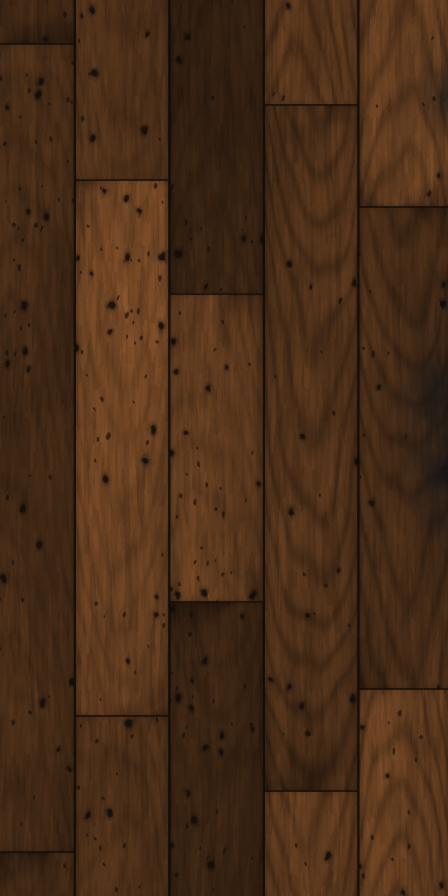
Reproduce this texture procedurally as a WebGL 1 fragment shader.

```glsl
precision highp float;
// Dark walnut floor: five columns of staggered planks with grain, pits and ink-dark stains.

uniform vec2 u_resolution;

float hash(vec2 p) {
  return fract(sin(dot(p, vec2(127.1, 311.7))) * 43758.5);
}

// Cellular noise: x = distance to the nearest point, y = random value of its cell
vec2 cells(vec2 p) {
  vec2 nearest = vec2(9.0, 0.0);
  for (int j = -1; j <= 1; j++) {
    for (int i = -1; i <= 1; i++) {
      vec2 cell = floor(p) + vec2(float(i), float(j));
      vec2 point = cell + 0.15 + 0.7 * vec2(hash(cell), hash(cell + 37.3));
      float d = length(p - point);
      if (d < nearest.x) nearest = vec2(d, hash(cell + 71.9));
    }
  }
  return nearest;
}

// Layered, rotated sines, roughly -1 to 1
float waves(vec2 p) {
  float sum = 0.0, amplitude = 0.5;
  for (int i = 0; i < 4; i++) {
    p = mat2(0.8, 0.6, -0.6, 0.8) * p * 1.7 + 2.3;
    sum += amplitude * sin(p.x + 1.5 * sin(p.y));
    amplitude *= 0.6;
  }
  return sum;
}

// Per column: half length of the middle plank, its tone, tone of the end planks
vec3 plankLayout(float column) {
  if (column < 0.5) return vec3(0.902, 0.265, 0.27);
  if (column < 1.5) return vec3(0.598, 0.410, 0.31);
  if (column < 2.5) return vec3(0.343, 0.360, 0.205);
  if (column < 3.5) return vec3(0.766, 0.300, 0.36);
  return vec3(0.538, 0.290, 0.37);
}

// Scattered worm holes: share is the part of the cells that hold one
float pits(vec2 p, float share, float radius, float blur) {
  vec2 c = cells(p);
  float size = radius * (0.6 + 0.6 * fract(c.y * 57.0));
  return step(1.0 - share, c.y) * (1.0 - smoothstep(size - blur, size + blur, c.x));
}

void main() {
  vec2 p = gl_FragCoord.xy / u_resolution * vec2(1.0, 2.0);
  float pixel = 1.0 / u_resolution.x;

  // Plank under this point
  float across = (p.x + 0.044) / 0.211;
  float column = floor(across);
  float local = fract(across) - 0.5;
  vec3 layout = plankLayout(column);
  float fromMiddle = p.y - 1.0;
  float isEnd = step(layout.x, abs(fromMiddle));
  float seed = hash(vec2(column + 3.0, isEnd * sign(fromMiddle) + 5.0));
  float tone = mix(layout.y, layout.z, isEnd);

  // Broad clouding and arched growth rings
  float cloud = waves(vec2(p.x * 5.0, p.y * 1.8) + seed * 40.0);
  float warp = waves(vec2(local * 1.5, p.y * 2.0) + seed * 23.0);
  float arch = (seed > 0.5 ? 1.0 : -1.0) * 50.0 * local * local;
  float ring = pow(0.5 + 0.5 * sin(42.0 * p.y + arch + 14.0 * local * seed + 5.0 * warp), 3.0);
  tone *= 1.0 + 0.13 * cloud;
  tone *= 1.04 - mix(0.09, 0.2, step(2.5, column)) * ring;

  // Long fibres and short pores
  vec2 bend = vec2(p.x + 0.008 * warp, p.y) + seed * 7.0;
  vec2 fibre = cells(bend * vec2(75.0, 5.0));
  vec2 pore = cells(bend * vec2(150.0, 22.0));
  tone *= 1.0 + 0.16 * (fibre.y - 0.5) - 0.12 * (fibre.x - 0.4);
  tone *= 1.0 + 0.16 * (pore.y - 0.5) - 0.14 * smoothstep(0.8, 1.0, pore.y);
  vec3 color = tone * vec3(1.0, 0.615, 0.32);

  // Blue-black stains on the right edge, sooty smears along the plank ends
  vec2 bigStain = (p - vec2(1.01, 1.02)) / vec2(0.09, 0.2);
  vec2 smallStain = (p - vec2(1.0, 1.81)) / vec2(0.06, 0.09);
  float stain = exp(-dot(bigStain, bigStain)) + 0.6 * exp(-dot(smallStain, smallStain));
  stain *= 0.75 + 0.4 * waves(p * vec2(16.0, 12.0));
  color = mix(color, vec3(0.07, 0.075, 0.085), clamp(stain, 0.0, 0.85));
  float endGap = abs(abs(fromMiddle) - layout.x);
  float smear = exp(-endGap * 14.0) * smoothstep(0.0, 0.8, waves(p * 9.0 + seed * 11.0));
  color *= 1.0 - 0.3 * smear;

  // Worm holes with a soft dark halo, and smaller flecks
  float wear = (0.55 + 0.45 * cloud) * mix(1.0, 0.4, step(2.5, column));
  vec2 wobble = p + 0.003 * vec2(waves(p * 60.0), waves(p * 60.0 + 9.0));
  vec2 holeGrid = wobble * vec2(27.0, 20.0);
  float halo = pits(holeGrid, 0.24 * wear, 0.25, 0.16);
  float hole = pits(holeGrid, 0.24 * wear, 0.15, 0.07);
  float fleck = pits(wobble * vec2(60.0, 36.0) + 4.7, 0.13 * wear, 0.19, 0.1);
  color *= 1.0 - 0.25 * halo;
  color = mix(color, vec3(0.06, 0.05, 0.045), max(0.85 * hole, 0.65 * fleck));

  // Shaded bevels and dark seams
  float sideGap = (0.5 - abs(local)) * 0.211;
  color *= 1.0 - 0.28 * exp(-sideGap / 0.009) - 0.15 * exp(-endGap / 0.007);
  float sideSeam = 1.0 - smoothstep(0.0025 - 0.5 * pixel, 0.0025 + 0.5 * pixel, sideGap);
  float endSeam = 1.0 - smoothstep(0.0018 - 0.5 * pixel, 0.0018 + 0.5 * pixel, endGap);
  color = mix(color, vec3(0.06, 0.04, 0.025), max(0.85 * sideSeam, 0.75 * endSeam));

  gl_FragColor = vec4(color, 1.0);
}
```
